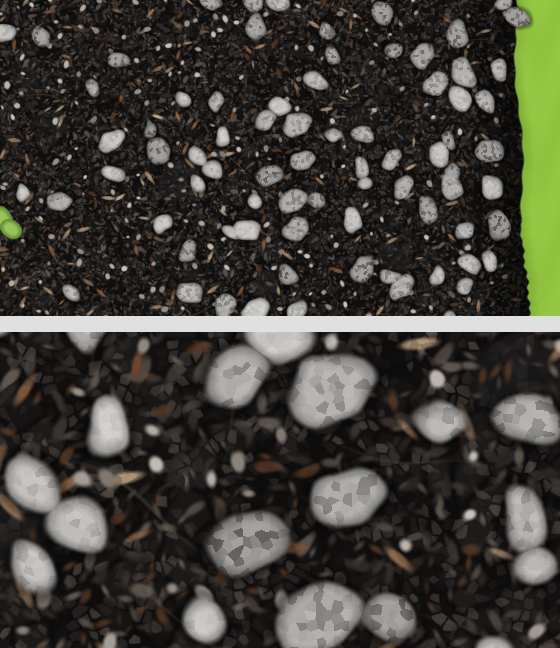
Top, the full canvas; bottom, a detail of the centre.
Reproduce this texture procedurally as a Shadertoy shader.

```glsl
vec3 hash(vec2 p) {
    vec3 q = fract(p.xyx * vec3(0.1031, 0.1030, 0.0973));
    q += dot(q, q.yxz + 33.33);
    return fract((q.xxy + q.yzz) * q.zyx);
}

// Cellular noise: nearest distance, gap to the next cell, cell value
vec3 clods(vec2 p) {
    vec2 base = floor(p);
    float near = 9.0, next = 9.0, id = 0.0;
    for (int j = -1; j <= 1; j++)
    for (int i = -1; i <= 1; i++) {
        vec2 cell = base + vec2(i, j);
        vec3 h = hash(cell);
        float d = length(cell + h.xy - p);
        if (d < near) { next = near; near = d; id = h.z; }
        else next = min(next, d);
    }
    return vec3(near, next - near, id);
}

vec2 wobble(vec2 p) {
    return sin(p.yx * 47.0 + 2.0 * sin(p * 31.0)) + 0.5 * sin(p.yx * 113.0 + p * 71.0);
}

// Random turned ellipses: distance, local position, grain value.
// Density runs from left to right.
vec4 scatter(vec2 p, float grid, vec2 density, vec2 size, float seed) {
    vec2 base = floor(p / grid);
    vec4 best = vec4(1.0, 0.0, 0.0, 0.0);
    for (int j = -1; j <= 1; j++)
    for (int i = -1; i <= 1; i++) {
        vec2 cell = base + vec2(i, j);
        vec3 h = hash(cell + seed), k = hash(cell + seed + 57.0);
        vec2 centre = (cell + 0.1 + 0.8 * h.xy) * grid;
        if (h.z > mix(density.x, density.y, centre.x / 1.65) || centre.x > 1.66) continue;
        float turn = k.x * 6.283, c = cos(turn), s = sin(turn);
        vec2 q = mat2(c, -s, s, c) * (p - centre);
        vec2 radii = size * mix(0.55, 1.15, k.y);
        float d = (length(q / radii) - 1.0) * radii.y;
        if (d < best.x) best = vec4(d, q, k.z);
    }
    return best;
}

float cover(float d, float soft) {
    return 1.0 - smoothstep(-soft, soft, d);
}

void mainImage(out vec4 fragColor, in vec2 fragCoord) {
    vec2 p = fragCoord / iResolution.y;
    vec2 rough = p + 0.0022 * wobble(p);

    // Crumbly soil
    vec3 coarse = clods(rough * 26.0), fine = clods(rough * 85.0 + 7.0);
    float light = 0.035 + 0.06 * coarse.z * smoothstep(0.0, 0.3, coarse.y);
    light += 0.17 * pow(fine.z, 3.0) * smoothstep(0.0, 0.35, fine.y);
    vec3 col = light * vec3(1.08, 0.98, 0.93) + 0.012;

    // Smooth dark lumps
    vec4 lump = scatter(rough, 0.33, vec2(0.45), vec2(0.075, 0.05), 11.0);
    col = mix(col, vec3(0.10, 0.095, 0.095) + 0.03 * fine.z, 0.75 * cover(lump.x, 0.007));

    // Small crumbs and slivers in two sizes
    for (int n = 0; n < 2; n++) {
        float grid = n == 0 ? 0.016 : 0.029;
        vec4 crumb = scatter(rough, grid, vec2(0.58, 0.45), grid * vec2(0.42, 0.19), 23.0 + float(n) * 40.0);
        vec3 tint = mix(vec3(0.17, 0.15, 0.14), vec3(0.46, 0.42, 0.38), crumb.w * crumb.w);
        tint = mix(tint, vec3(0.34, 0.22, 0.14), step(0.88, fract(crumb.w * 7.0)));
        col = mix(col, tint, 0.8 * cover(crumb.x, 0.0025));
    }

    // Bent fibres
    vec2 bent = p + 0.008 * sin(p.yx * 33.0);
    vec4 fibre = scatter(bent, 0.13, vec2(0.5), vec2(0.065, 0.0018), 131.0);
    col = mix(col, vec3(0.30, 0.26, 0.22), 0.55 * cover(fibre.x, 0.002));

    // Tan husks and chips
    vec4 husk = scatter(p, 0.058, vec2(0.34, 0.2), vec2(0.018, 0.0055), 173.0);
    vec3 straw = mix(vec3(0.43, 0.28, 0.18), vec3(0.69, 0.61, 0.50), husk.w);
    col = mix(col, straw * (0.85 + 0.25 * fine.z), cover(husk.x, 0.0025));

    // Pale specks
    vec4 speck = scatter(rough, 0.046, vec2(0.34, 0.27), vec2(0.010, 0.0075), 211.0);
    vec3 pale = mix(vec3(0.50, 0.46, 0.43), vec3(0.78, 0.76, 0.73), speck.w);
    col = mix(col, pale, cover(speck.x, 0.003));

    // Shade beside the wall, then the lime wall with a ragged edge
    float edge = 1.628 + 0.04 * (1.0 - p.y) + 0.008 * sin(p.y * 13.0 + 1.0);
    edge += 0.0025 * sin(p.y * 67.0) + 0.003 * sin(p.y * 190.0) * smoothstep(0.4, 0.1, p.y);
    float wallDist = edge - p.x;
    col *= mix(0.5, 1.0, smoothstep(0.0, 0.22, wallDist));
    vec3 lime = mix(vec3(0.52, 0.70, 0.23), vec3(0.57, 0.77, 0.25), smoothstep(0.0, 0.04, -wallDist));
    lime += 0.012 * sin(p.y * 17.0 + 3.0 * sin(p.x * 23.0));
    col = mix(col, lime, cover(wallDist, 0.004));

    // Pitted white lumps, thicker toward the wall
    vec2 lumpy = p + 0.0038 * wobble(p * 0.9 + 2.0);
    vec4 stone = scatter(lumpy, 0.108, vec2(0.25, 0.72), vec2(0.043, 0.031), 307.0);
    col *= mix(0.6, 1.0, smoothstep(0.0, 0.014, stone.x));
    vec3 pits = clods(p * 105.0 + 31.0);
    float grey = mix(0.63, 0.83, stone.w) + 0.1 * (pits.z - 0.5);
    grey -= 0.32 * smoothstep(0.55, 0.95, pits.z) * (1.0 - 0.65 * stone.w);
    grey *= mix(0.72, 1.0, smoothstep(0.0, 0.012, -stone.x));
    col = mix(col, vec3(1.0, 0.99, 0.975) * grey, cover(stone.x, 0.0035));

    // Seedling leaves on the left border
    for (int n = 0; n < 2; n++) {
        vec2 q = p - vec2(0.005 + 0.03 * float(n), 0.31 - 0.035 * float(n));
        float leaf = length(q * vec2(1.0, 0.9 + 0.2 * float(n))) - 0.034 + 0.004 * sin(atan(q.y, q.x) * 2.0);
        vec3 green = mix(vec3(0.38, 0.55, 0.21), vec3(0.60, 0.77, 0.34), smoothstep(0.0, 0.02, -leaf));
        col = mix(col, green, cover(leaf, 0.003));
    }

    fragColor = vec4(clamp(col, 0.0, 1.0), 1.0);
}
```
